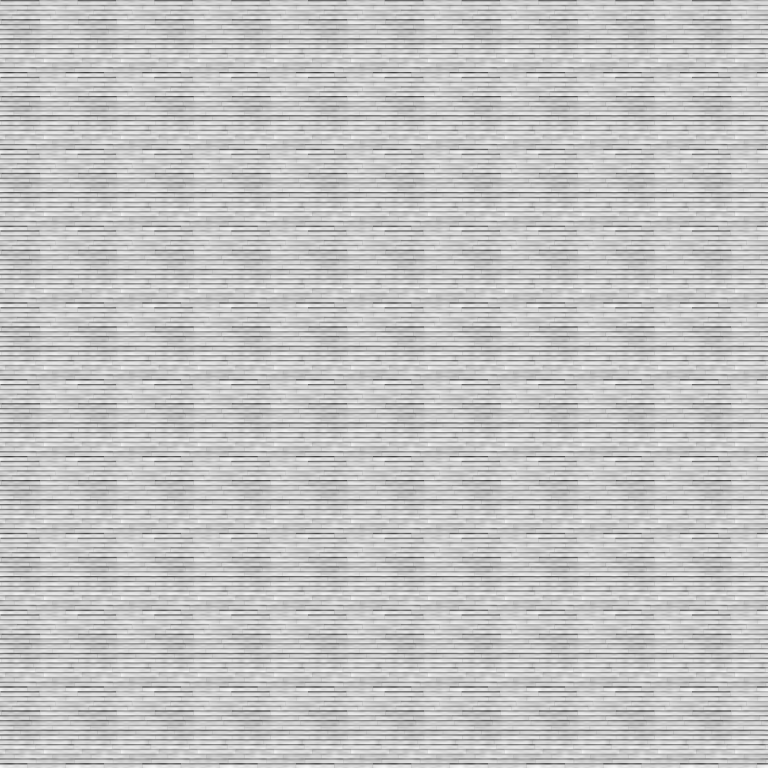
Write a WebGL 2 fragment shader that draws this texture.

```glsl
#version 300 es
precision highp float;
// Pale grey lap siding: thin staggered boards, each shadowed by the course above.
// One tile of 16 courses repeats 10 by 10; hashed tones and wrapping noise weather
// the boards, and box supersampling smooths the fine lines.

uniform vec2 u_resolution;
out vec4 fragColor;

const float TILES = 10.0;            // repeats across and down
const float COURSES = 16.0;          // board rows in a tile
const float BOARDS = 2.0;            // boards in a row of a tile
const float FACE_TONE = 0.850;
const float TONE_SPREAD = 0.08;      // variation between boards
const float MOTTLE = 0.06;           // cloudy stains
const float GRAIN = 0.10;            // fine streaks
const float CLOUD = 0.03;            // one broad dark patch
const float LIP = 0.03;              // light lower edge of a board
const float LINE_WIDTH = 0.27;       // shadow line, in courses
const float LINE_SOFTNESS = 0.13;
const float LINE_WEAK = 0.18;        // shadow depth of the faintest courses
const float LINE_GAIN = 0.12;        // added depth at the strongest courses
const float LINE_SPREAD = 0.20;      // variation of depth between boards
const float TAIL_DEPTH = 0.09;       // soft shade under the line
const float JOINT_WIDTH = 0.010;     // butt joint, in tiles
const float JOINT_DEPTH = 0.06;
const ivec2 SAMPLES = ivec2(3, 6);
const float TAU = 6.2831853;

// Deeply shadowed boards: course, left end, added depth
const vec3 DEEP[3] = vec3[3](
    vec3(15.0, 0.855, 0.23), vec3(0.0, 0.010, 0.30), vec3(4.0, 0.020, 0.14));

float hash(vec2 p) {
    uvec2 q = uvec2(ivec2(p)) * uvec2(1597u, 3812u);
    uint n = (q.x ^ (q.y + 7919u)) * 747796u;
    n = (n ^ (n >> 13u)) * 277803u;
    n = (n ^ (n >> 15u)) * 88339u;
    return float((n >> 8u) & 65535u) / 65535.0;
}

// Value noise that wraps after period cells
float noise(vec2 p, vec2 period) {
    vec2 cell = floor(p);
    vec2 f = fract(p);
    f = f * f * (3.0 - 2.0 * f);
    vec2 a = mod(cell, period);
    vec2 b = mod(cell + 1.0, period);
    return mix(mix(hash(a), hash(vec2(b.x, a.y)), f.x),
               mix(hash(vec2(a.x, b.y)), hash(b), f.x), f.y);
}

float tileNoise(vec2 tile, vec2 cells) {
    return noise(tile * cells, cells) - 0.5;
}

// Brightness of the siding; tile runs rightward and downward from 0 to 1
float siding(vec2 tile) {
    float course = min(floor(tile.y * COURSES), COURSES - 1.0);
    float down = fract(tile.y * COURSES);

    // Staggered board ends and the courses with deep shadows
    float start = hash(vec2(course, 41.0));
    float deep = 0.0;
    for (int i = 0; i < DEEP.length(); i++) {
        if (course == DEEP[i].x) {
            start = DEEP[i].y;
            deep = DEEP[i].z;
        }
    }
    float along = (tile.x - start) * BOARDS;
    float board = mod(floor(along), BOARDS);
    float random = hash(vec2(course + 20.0, board + 60.0));

    // Face: board tone, stains with one darker cloud, streaks, light lip
    float tone = FACE_TONE + TONE_SPREAD * (random - 0.5);
    tone += MOTTLE * tileNoise(tile, vec2(5.0, 9.0));
    tone += GRAIN * tileNoise(tile, vec2(14.0, 40.0));
    vec2 cloud = 0.5 + 0.5 * cos(TAU * (tile - vec2(0.30, 0.40)));
    tone -= CLOUD * pow(cloud.x * cloud.y, 2.0);
    tone += LIP * smoothstep(0.5, 0.95, down);

    // Shadow from the course above, strongest halfway down the tile
    float strength = LINE_WEAK + LINE_GAIN * (0.5 - 0.5 * cos(TAU * course / COURSES));
    strength += LINE_SPREAD * (hash(vec2(course + 90.0, board + 7.0)) - 0.5);
    strength += board == 0.0 ? deep : 0.0;
    strength *= 1.0 + 0.4 * tileNoise(tile, vec2(9.0, 16.0));
    float line = 1.0 - smoothstep(LINE_WIDTH - LINE_SOFTNESS, LINE_WIDTH + LINE_SOFTNESS, down);
    tone -= strength * line + TAIL_DEPTH * exp(-4.0 * down);

    // Butt joint between neighbouring boards
    float jointDistance = (0.5 - abs(fract(along) - 0.5)) / BOARDS;
    tone -= JOINT_DEPTH * (1.0 - line) * step(jointDistance, 0.5 * JOINT_WIDTH);
    return tone;
}

void main() {
    float sum = 0.0;
    for (int j = 0; j < SAMPLES.y; j++) {
        for (int i = 0; i < SAMPLES.x; i++) {
            vec2 offset = (vec2(i, j) + 0.5) / vec2(SAMPLES) - 0.5;
            vec2 uv = (gl_FragCoord.xy + offset) / u_resolution;
            sum += siding(fract(vec2(uv.x, 1.0 - uv.y) * TILES));
        }
    }
    float tone = sum / float(SAMPLES.x * SAMPLES.y);
    fragColor = vec4(vec3(clamp(tone, 0.0, 1.0)), 1.0);
}
```
